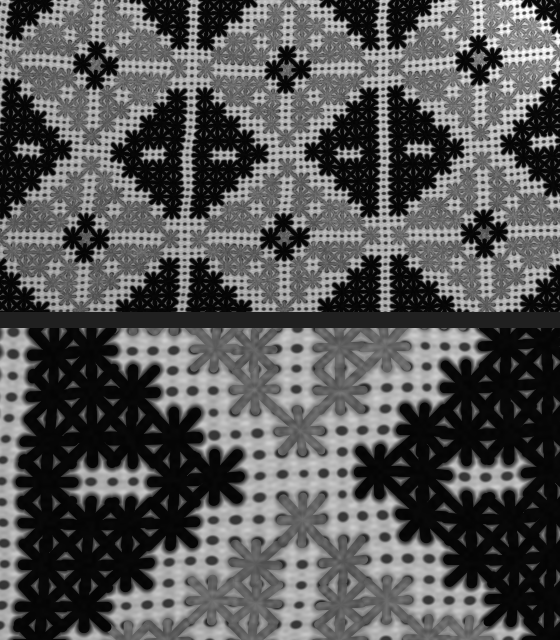
Top, the full canvas; bottom, a detail of the centre.
Reproduce this pattern procedurally as a Shadertoy shader.

```glsl
// Cross-stitched rose lattice: light evenweave cloth with small holes, grey
// eight-petalled flowers and split black diamonds, all made of eight-arm stars.
// A folded 14 x 12 stitch motif picks each thread; hashes add hand-made wear.

const vec2 MOTIF = vec2(14.0, 12.0);   // stitches per repeat
const float CLOTH = 0.71;
const float GREY = 0.40;
const float BLACK = 0.025;

float hash(vec2 p) {
    vec3 q = fract(vec3(p.xyx) * 0.1031);
    q += dot(q, q.yzx + 33.33);
    return fract((q.x + q.y) * q.z);
}

float noise(vec2 p) {
    vec2 i = floor(p), f = fract(p);
    f = f * f * (3.0 - 2.0 * f);
    return mix(mix(hash(i), hash(i + vec2(1, 0)), f.x),
               mix(hash(i + vec2(0, 1)), hash(i + vec2(1, 1)), f.x), f.y);
}

// Slightly bent cloth: maps the canvas to stitch coordinates
vec2 clothCoords(vec2 p) {
    float column = (p.x - 0.023 - 0.013 * p.y) / (0.70 - 0.047 * p.y);
    float bend = 0.008 + 0.009 * column + 0.016 * column * column;
    float row = (p.y - bend) / (0.60 + 0.018 * column * column);
    vec2 s = vec2(column, row) * MOTIF;
    return s + 0.22 * (vec2(noise(s * 0.45), noise(s * 0.45 + 37.0)) - 0.5);
}

bool between(float x, float low, float high) {
    return x > low - 0.5 && x < high + 0.5;
}

// Thread at a stitch: 0 bare cloth, 1 grey, 2 black
int threadAt(vec2 id) {
    vec2 m = abs(mod(id + MOTIF * 0.5, MOTIF) - MOTIF * 0.5);
    float c = m.x, d = m.y, r = 6.0 - d;   // r counts rows from the flower
    bool slot = d < 0.5 && between(c, 4.0, 5.0);
    bool diamond = between(c, 2.0, 6.0) && d < c - 1.5 && !slot;
    bool heart = between(c + r, 1.0, 1.0);
    if (diamond || heart) return 2;

    bool tall = (between(c, 1.0, 1.0) && between(r, 2.0, 4.0))
             || (between(c, 2.0, 2.0) && between(r, 3.0, 3.0))
             || (c < 0.5 && between(r, 5.0, 5.0));
    bool wide = (between(r, 1.0, 1.0) && between(c, 2.0, 5.0))
             || (between(r, 2.0, 2.0) && between(c, 3.0, 4.0))
             || (r < 0.5 && between(c, 6.0, 6.0));
    return (tall || wide || c + r < 0.5) ? 1 : 0;
}

// Distance to the centre lines of an eight-arm star
float starDistance(vec2 p, float reach) {
    vec2 a = abs(p);
    if (a.y > a.x) a = a.yx;
    float straight = length(a - vec2(min(a.x, reach), 0.0));
    float diagonal = length(a - min(0.5 * (a.x + a.y), reach * 0.94));
    return min(straight, diagonal);
}

// Woven blocks, two per stitch, with a dark oval hole at each corner
float clothTone(vec2 s, float pixel) {
    vec2 g = s * 2.0, id = floor(g + 0.5), h = g - id;
    float size = 0.20 + 0.06 * (hash(id) - 0.5);
    float hole = length(h * vec2(0.85, 1.1)) - size;
    float open = 1.0 - smoothstep(-pixel - 0.04, pixel + 0.08, hole);
    vec2 puff = cos(6.2832 * g);
    float tone = CLOTH - 0.035 * (puff.x + puff.y);
    tone += 0.025 * cos(g.y * 18.85) * puff.x;
    return mix(tone, 0.17, 0.9 * open);
}

float cover(float dist, float halfWidth, float pixel) {
    return 1.0 - smoothstep(-0.6 * pixel, 0.6 * pixel, dist - halfWidth);
}

void mainImage(out vec4 fragColor, in vec2 fragCoord) {
    vec2 p = (2.0 * fragCoord - iResolution.xy) / iResolution.x;
    vec2 s = clothCoords(p);
    float pixel = 40.0 / iResolution.x;

    // Nearest grey and black threads among the surrounding stars
    vec2 home = floor(s + 0.5);
    float greyDist = 9.0, blackDist = 9.0, wear = 0.0;
    for (int j = -1; j <= 1; j++)
    for (int i = -1; i <= 1; i++) {
        vec2 id = home + vec2(i, j);
        int thread = threadAt(id);
        if (thread == 0) continue;
        float seed = hash(id + 71.0);
        vec2 slip = 0.10 * (vec2(seed, hash(id + 19.0)) - 0.5);
        float reach = (thread == 2 ? 0.55 : 0.50) + 0.06 * (seed - 0.5);
        float dist = starDistance(s - id - slip, reach);
        if (thread == 2) blackDist = min(blackDist, dist);
        else if (dist < greyDist) { greyDist = dist; wear = seed - 0.5; }
    }

    // Cloth shaded by the threads, then grey and black stitches
    float tone = clothTone(s, pixel);
    tone *= 1.0 - 0.30 * (1.0 - smoothstep(0.08, 0.26, greyDist));
    tone *= 1.0 - 0.68 * (1.0 - smoothstep(0.12, 0.27, blackDist));
    float fibre = noise(s * 9.0) - 0.5;
    float greyTone = GREY + 0.06 * wear + 0.10 * fibre - 0.6 * greyDist + 0.03;
    tone = mix(tone, greyTone, cover(greyDist, 0.105, pixel));
    tone = mix(tone, BLACK + 0.02 * fibre, cover(blackDist, 0.125, pixel));

    // Light from the upper right, falling off to the lower left
    float light = 0.96 + 0.05 * p.x + 0.07 * p.y;
    light += 0.28 * (1.0 - smoothstep(0.0, 0.55, length(p - vec2(0.95, 0.5))));
    tone *= light * (1.0 + 0.10 * fibre);
    fragColor = vec4(vec3(clamp(tone, 0.0, 1.0)), 1.0);
}
```
